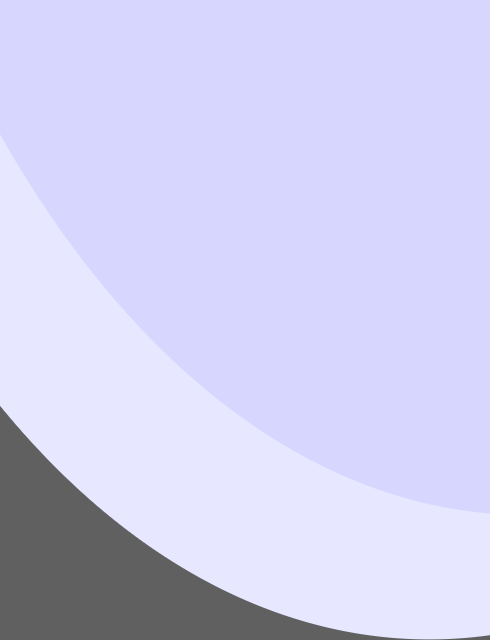
Reproduce this background procedurally as a Shadertoy shader.

```glsl
// Two large overlapping lavender ellipses sweeping across a grey ground.

// Centres and radii in units of the canvas height
#define OUTER_CENTRE vec2(0.6706, 1.8342)
#define OUTER_RADII  vec2(1.1198, 1.8333)
#define INNER_CENTRE vec2(0.8203, 2.1122)
#define INNER_RADII  vec2(1.1328, 1.9167)
#define GROUND_GREY  vec3(0.378)
#define PALE_LILAC   vec3(0.904, 0.904, 1.0)
#define LAVENDER     vec3(0.843, 0.838, 1.0)

// First-order signed distance to an ellipse, negative inside
float ellipseDistance(vec2 p, vec2 radii) {
    float scaled = length(p / radii);
    float gradient = length(p / (radii * radii));
    return scaled * (scaled - 1.0) / max(gradient, 1e-4);
}

// Coverage with an edge one pixel wide
float coverage(float dist, float pixel) {
    return clamp(0.5 - dist / pixel, 0.0, 1.0);
}

void mainImage(out vec4 fragColor, in vec2 fragCoord) {
    float pixel = 1.0 / iResolution.y;
    // Keep the layout's 392:512 proportions across the canvas
    float widthScale = (392.0 / 512.0) * iResolution.y / iResolution.x;
    vec2 p = fragCoord * pixel * vec2(widthScale, 1.0);

    // Layers from back to front
    float outer = ellipseDistance(p - OUTER_CENTRE, OUTER_RADII);
    float inner = ellipseDistance(p - INNER_CENTRE, INNER_RADII);
    vec3 color = mix(GROUND_GREY, PALE_LILAC, coverage(outer, pixel));
    color = mix(color, LAVENDER, coverage(inner, pixel));

    fragColor = vec4(color, 1.0);
}
```
